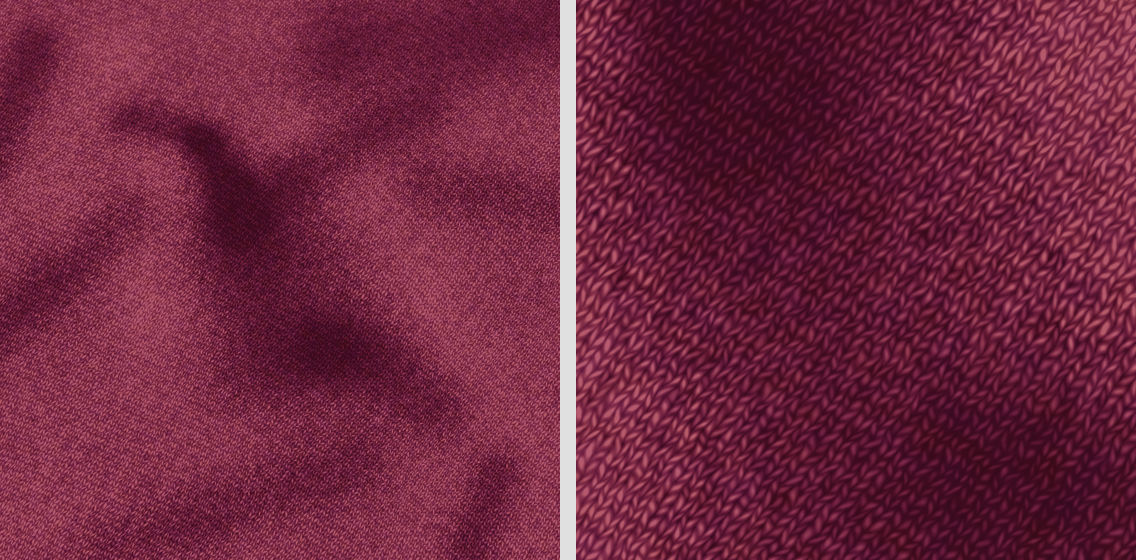
Left, the full canvas; right, a detail of the centre.
Reproduce this texture procedurally as a Shadertoy shader.

```glsl
const float WALES = 94.0;          // stitch columns across the canvas
const float COURSES = 108.0;       // stitch rows across the canvas
const float KNIT_ANGLE = -0.58;
const float KNIT_BEND = 0.22;      // rows tilt more toward the right
const float KNIT_DEPTH = 0.10;     // rows crowd together toward the top
const float KNIT_CONTRAST = 1.0;
const float STITCH_SLANT = 0.7;
const float YARN_VARIATION = 0.42;
const float FUZZ = 0.22;
const float MELANGE = 0.11;
const float BASE_TONE = 0.71;
const float FOLD_DEPTH = 1.36;
const float SHADOW_FLOOR = 0.0;
const float COOL_SHIFT = 0.025;
const int SAMPLES = 2;             // supersampling per axis
const float PI = 3.14159265;

// Cloth colours from deep shadow to highlight
const vec3 CLOTH[5] = vec3[5](
    vec3(0.25, 0.045, 0.125), vec3(0.37, 0.09, 0.20), vec3(0.465, 0.145, 0.26),
    vec3(0.55, 0.21, 0.31), vec3(0.65, 0.30, 0.38));

// Fold lines: start xy, end xy
const int HOLLOW_COUNT = 12;
const vec4 HOLLOWS[12] = vec4[12](
    vec4(0.23, 0.79, 0.36, 0.75), vec4(0.375, 0.73, 0.425, 0.63),
    vec4(0.47, 0.61, 0.56, 0.38), vec4(0.60, 0.38, 0.77, 0.28),
    vec4(0.42, 0.57, 0.45, 0.32), vec4(0.62, 0.91, 1.02, 0.97),
    vec4(0.52, 0.69, 0.76, 0.80), vec4(-0.02, 0.73, 0.07, 0.91),
    vec4(-0.02, 0.40, 0.23, 0.61), vec4(0.20, 0.02, 0.64, 0.18),
    vec4(0.84, 0.03, 0.89, 0.15), vec4(0.78, 0.67, 0.97, 0.63));
// Hollow shape: width, depth
const vec2 HOLLOW_SHAPE[12] = vec2[12](
    vec2(0.034, 0.32), vec2(0.050, 0.38), vec2(0.125, 0.29), vec2(0.072, 0.29),
    vec2(0.085, 0.15), vec2(0.090, 0.32), vec2(0.052, 0.25), vec2(0.048, 0.34),
    vec2(0.050, 0.27), vec2(0.065, 0.24), vec2(0.052, 0.33), vec2(0.060, 0.21));

const int RIDGE_COUNT = 4;
const float RIDGE_WIDTH = 0.06;
const float RIDGE_HEIGHT = 0.13;
const vec4 RIDGES[4] = vec4[4](
    vec4(0.47, 0.72, 0.52, 0.77), vec4(0.68, 0.65, 0.94, 0.16),
    vec4(0.27, 0.68, 0.27, 0.42), vec4(0.08, 0.66, 0.22, 0.90));

float hash(vec2 p) {
    vec3 q = fract(p.xyx * 0.1031);
    q += dot(q, q.yzx + 33.33);
    return fract((q.x + q.y) * q.z);
}

float cornerSlope(vec2 cell, vec2 offset) {
    float a = 2.0 * PI * hash(cell);
    return dot(vec2(cos(a), sin(a)), offset);
}

float gradientNoise(vec2 p) {
    vec2 i = floor(p), f = p - i;
    vec2 s = f * f * f * (f * (f * 6.0 - 15.0) + 10.0);
    vec2 e = vec2(1.0, 0.0);
    float low = mix(cornerSlope(i, f), cornerSlope(i + e, f - e), s.x);
    float high = mix(cornerSlope(i + e.yx, f - e.yx), cornerSlope(i + 1.0, f - 1.0), s.x);
    return 1.4 * mix(low, high, s.y);
}

// Soft band around a line segment
float softLine(vec2 p, vec4 line, float width) {
    vec2 d = line.zw - line.xy, r = p - line.xy;
    r -= d * clamp(dot(r, d) / dot(d, d), 0.0, 1.0);
    return exp(-pow(dot(r, r) / (width * width) + 1e-5, 1.15));
}

// Light on the draped cloth
float drapeTone(vec2 p) {
    p += 0.014 * vec2(gradientNoise(p * 5.0 + 3.0), gradientNoise(p * 5.0 + 41.0));
    float tone = BASE_TONE + 0.09 * gradientNoise(p * 6.0 + 17.0);
    for (int i = 0; i < HOLLOW_COUNT; i++)
        tone -= FOLD_DEPTH * HOLLOW_SHAPE[i].y * softLine(p, HOLLOWS[i], HOLLOW_SHAPE[i].x);
    for (int i = 0; i < RIDGE_COUNT; i++)
        tone += RIDGE_HEIGHT * softLine(p, RIDGES[i], RIDGE_WIDTH);
    float lift = tone - SHADOW_FLOOR;
    return SHADOW_FLOOR + 0.5 * (lift + sqrt(lift * lift + 0.008));
}

// Stitch grid coordinates, bent by the drape
vec2 knitCoords(vec2 p) {
    p += 0.016 * vec2(gradientNoise(p * 3.5 + 8.0), gradientNoise(p * 3.5 + 29.0));
    float c = cos(KNIT_ANGLE), s = sin(KNIT_ANGLE), x = p.x - 0.5;
    p.y += KNIT_DEPTH * p.y * p.y;
    vec2 grid = vec2(c * p.x + s * p.y, c * p.y - s * p.x + KNIT_BEND * x * x);
    return grid * vec2(WALES, COURSES);
}

// Slanted yarn legs forming stacked V stitches
float knitRelief(vec2 q) {
    q += 0.26 * vec2(gradientNoise(q * 0.6), gradientNoise(q * 0.6 + 50.0));
    float leg = abs(fract(q.x) - 0.5) * 2.0;
    float row = q.y - STITCH_SLANT * leg;
    float loopHeight = sin(PI * leg) * (0.25 + 0.75 * (0.5 + 0.5 * cos(2.0 * PI * row)));
    float yarn = hash(vec2(floor(q.x * 2.0), floor(row + 0.5)) + 200.0) - 0.5;
    return KNIT_CONTRAST * (loopHeight - 0.40) + YARN_VARIATION * yarn * (0.4 + loopHeight);
}

vec3 clothColor(float tone) {
    vec3 color = CLOTH[0] * (1.0 + 0.8 * clamp(tone, -0.5, 0.0));
    for (int i = 1; i < 5; i++) {
        float top = i == 4 ? 1.6 : 1.0;
        color = mix(color, CLOTH[i], clamp(tone * 4.0 - float(i - 1), 0.0, top));
    }
    return color;
}

vec3 shadeCloth(vec2 p) {
    float light = drapeTone(p);
    vec2 q = knitCoords(p);
    float focus = 1.0 - 0.35 * smoothstep(0.65, 1.0, p.y);
    float detail = knitRelief(q) * focus + FUZZ * gradientNoise(p * 230.0);
    detail += MELANGE * (gradientNoise(q * vec2(0.4, 0.8)) + gradientNoise(p * 90.0));
    vec3 color = clothColor(light + detail * mix(0.42, 1.0, smoothstep(0.0, 0.55, light)));
    color.b += COOL_SHIFT * gradientNoise(q * 0.5 + 70.0);
    return color;
}

void mainImage(out vec4 fragColor, in vec2 fragCoord) {
    vec3 sum = vec3(0.0);
    for (int i = 0; i < SAMPLES * SAMPLES; i++) {
        vec2 offset = (vec2(i % SAMPLES, i / SAMPLES) + 0.5) / float(SAMPLES) - 0.5;
        sum += shadeCloth((fragCoord + offset) / iResolution.y);
    }
    fragColor = vec4(sum / float(SAMPLES * SAMPLES), 1.0);
}
```
